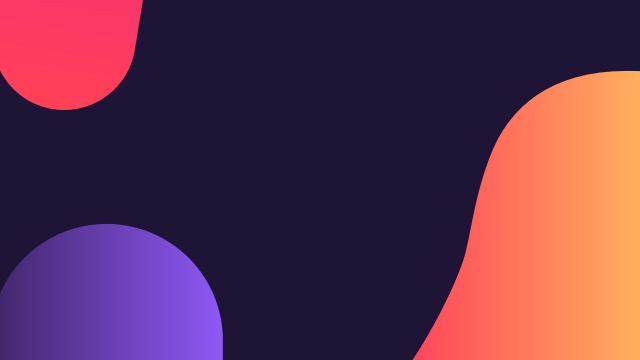
Write a WebGL 2 fragment shader that draws this background.

```glsl
#version 300 es
precision highp float;
// Flat dark backdrop with three smooth gradient blobs. Two are capsules that run
// off the canvas; the third is bounded by a chain of cubic Bezier curves, filled
// by crossing parity and smoothed by distance. Lengths are in canvas heights.
uniform vec2 u_resolution;
out vec4 fragColor;

// Joined cubic curves; neighbours share an end point.
const vec2 OUTLINE[13] = vec2[13](
  vec2(1.130, -0.023), vec2(1.199, 0.074), vec2(1.271, 0.218),
  vec2(1.292, 0.294), vec2(1.312, 0.375), vec2(1.319, 0.454),
  vec2(1.361, 0.565), vec2(1.412, 0.701), vec2(1.528, 0.803),
  vec2(1.741, 0.803), vec2(1.782, 0.803), vec2(1.817, 0.801),
  vec2(1.852, 0.796));

float segmentDistance(vec2 p, vec2 a, vec2 b) {
  vec2 ab = b - a;
  return length(p - a - ab * clamp(dot(p - a, ab) / dot(ab, ab), 0.0, 1.0));
}

vec2 bezier(int first, float t) {
  float s = 1.0 - t;
  return s * s * s * OUTLINE[first] + 3.0 * s * s * t * OUTLINE[first + 1]
       + 3.0 * s * t * t * OUTLINE[first + 2] + t * t * t * OUTLINE[first + 3];
}

// Signed distance to the region right of and below the outline.
float hillDistance(vec2 p) {
  float nearest = 10.0;
  float side = 1.0;
  vec2 a = OUTLINE[0];
  for (int curve = 0; curve < 4; curve++) {
    for (int i = 1; i <= 16; i++) {
      vec2 b = bezier(curve * 3, float(i) / 16.0);
      nearest = min(nearest, segmentDistance(p, a, b));
      // A ray toward the left flips the side at each crossing.
      if ((a.y > p.y) != (b.y > p.y)
          && p.x > mix(a.x, b.x, (p.y - a.y) / (b.y - a.y))) side = -side;
      a = b;
    }
  }
  return side * nearest;
}

float coverage(float signedDistance) {
  return clamp(0.5 - signedDistance * u_resolution.y, 0.0, 1.0);
}

void main() {
  vec2 p = gl_FragCoord.xy / u_resolution.y;
  vec3 color = vec3(0.118, 0.078, 0.212);

  // Pink drop, leaning out of the top left.
  vec2 dropCenter = vec2(0.178, 0.8935);
  float drop = segmentDistance(p, dropCenter, dropCenter + vec2(0.082, 0.5)) - 0.199;
  vec3 pink = mix(vec3(1.0, 0.255, 0.335), vec3(0.98, 0.215, 0.41),
                  clamp((p.y + 0.16 * p.x - 0.72) / 0.33, 0.0, 1.0));
  color = mix(color, pink, coverage(drop));

  // Violet dome, rising from the bottom left.
  float dome = segmentDistance(p, vec2(0.296, 0.055), vec2(0.296, -0.5)) - 0.323;
  vec3 violet = mix(vec3(0.265, 0.155, 0.435), vec3(0.56, 0.345, 0.965),
                    clamp(p.x / 0.618, 0.0, 1.0));
  color = mix(color, violet, coverage(dome));

  // Coral to amber hill on the right.
  vec3 amber = mix(vec3(0.995, 0.275, 0.35), vec3(1.0, 0.685, 0.37),
                   clamp((p.x - 1.146) / 0.632, 0.0, 1.0));
  color = mix(color, amber, coverage(hillDistance(p)));

  fragColor = vec4(color, 1.0);
}
```
